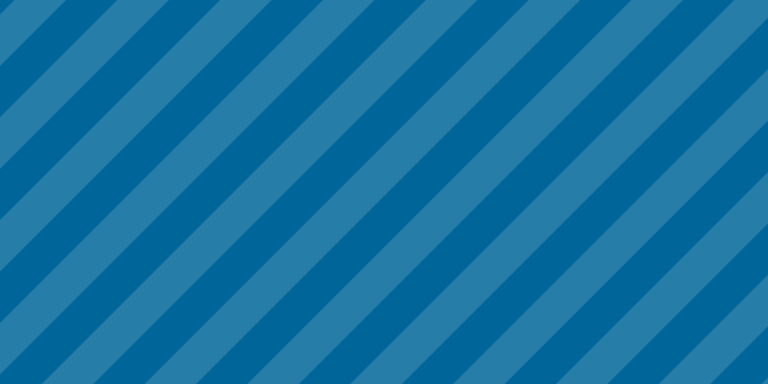
A WebGL 2 fragment shader for this pattern:

```glsl
#version 300 es
precision highp float;
// Even diagonal stripes in two flat blues, rising to the right at 45 degrees.

uniform vec2 u_resolution;
out vec4 fragColor;

const vec3 DEEP_BLUE = vec3(0.0, 0.4, 0.6);
const vec3 PALE_BLUE = vec3(0.15, 0.49, 0.66);

// Lengths in canvas heights, measured along the top edge.
const float PERIOD = 0.2678;
const float STRIPE_WIDTH = 0.1342;
const float FIRST_CENTER = 0.1047;

// Signed distance to the nearest stripe edge along the axis, negative inside.
float stripeDistance(float position, float period, float width) {
    float offset = (fract(position / period + 0.5) - 0.5) * period;
    return abs(offset) - 0.5 * width;
}

// Coverage of a shape, softened over the given width.
float coverage(float distanceToEdge, float softness) {
    return 1.0 - smoothstep(-softness, softness, distanceToEdge);
}

void main() {
    vec2 p = gl_FragCoord.xy / u_resolution.y;

    // Position across the stripes, counted from the top left corner.
    float across = p.x + (1.0 - p.y);
    float along = stripeDistance(across - FIRST_CENTER, PERIOD, STRIPE_WIDTH);

    // Convert to perpendicular distance before smoothing the edge.
    float pixel = 1.0 / u_resolution.y;
    float stripe = coverage(along * inversesqrt(2.0), 0.9 * pixel);

    fragColor = vec4(mix(DEEP_BLUE, PALE_BLUE, stripe), 1.0);
}
```
